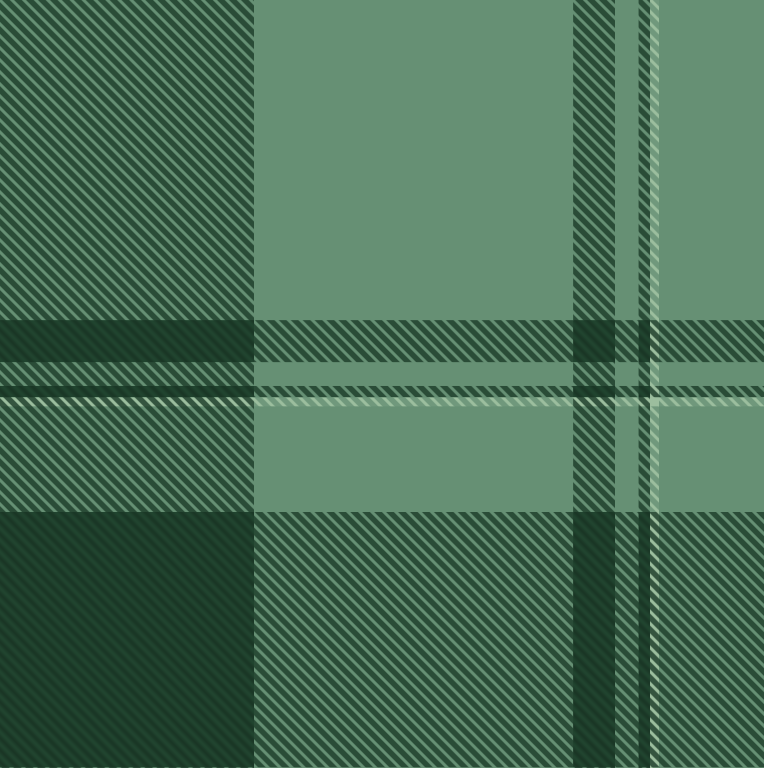
Give the GLSL for this pattern, as a Shadertoy shader.

```glsl
// Woven tartan in greens: one sett of dark, light and pale stripes is used
// for both warp and weft. A diagonal twill wave decides where the lighter
// of two crossing threads shows, so unlike stripes blend into fine lines.

#define REPEATS 1.0                      // setts across and down
#define TWILL_LINES 64.0                 // diagonal lines per sett
#define WEFT_SHIFT 0.33333               // offset of the weft sett
#define TWILL_FLOOR 0.18                 // light showing between twill lines
#define DARK_RELIEF 0.11                 // ribbing of solid dark cloth
#define DARK_GREEN vec3(0.115, 0.240, 0.165)
#define LIGHT_GREEN vec3(0.400, 0.565, 0.455)
#define PALE_GREEN vec3(0.610, 0.745, 0.620)

const float TAU = 6.2831853;

// Coverage of a stripe between two positions on the wrapping sett
float stripe(float s, float start, float end, float aa) {
    float middle = 0.5 * (start + end);
    float d = abs(fract(s - middle + 0.5) - 0.5) - 0.5 * (end - start);
    return 1.0 - smoothstep(-0.5 * aa, 0.5 * aa, d);
}

// Thread colour in rgb, darkness in alpha
vec4 sett(float s, float aa) {
    float dark = stripe(s, 0.0, 0.3325, aa)      // broad block
               + stripe(s, 0.7503, 0.8050, aa)   // middle band
               + stripe(s, 0.8358, 0.8508, aa);  // narrow line
    dark = min(dark, 1.0);
    float pale = stripe(s, 0.8508, 0.8625, aa);
    vec3 thread = mix(LIGHT_GREEN, DARK_GREEN, dark);
    return vec4(mix(thread, PALE_GREEN, pale), dark);
}

// How much of the lighter thread lies on top at a twill phase
float twill(float phase) {
    float wave = 0.5 + 0.5 * cos(TAU * phase);
    return mix(TWILL_FLOOR, 1.0, smoothstep(0.45, 0.98, wave));
}

void mainImage(out vec4 fragColor, in vec2 fragCoord) {
    vec2 uv = fragCoord / iResolution.xy * REPEATS;
    vec2 aa = REPEATS / iResolution.xy;

    // Threads crossing at this point
    vec4 warp = sett(uv.x, aa.x);
    vec4 weft = sett(WEFT_SHIFT - uv.y, aa.y);
    vec3 darker = min(warp.rgb, weft.rgb);
    vec3 lighter = max(warp.rgb, weft.rgb);

    // The diagonal falls to the right; warp and weft show in alternate lines
    float phase = (uv.x + uv.y) * TWILL_LINES;
    float warpIsLighter = step(weft.g, warp.g);
    vec3 cloth = mix(darker, lighter, twill(phase + 0.5 * warpIsLighter));

    // Faint ribs where both threads are dark
    cloth *= 1.0 + DARK_RELIEF * cos(TAU * phase) * warp.a * weft.a;

    fragColor = vec4(cloth, 1.0);
}
```
